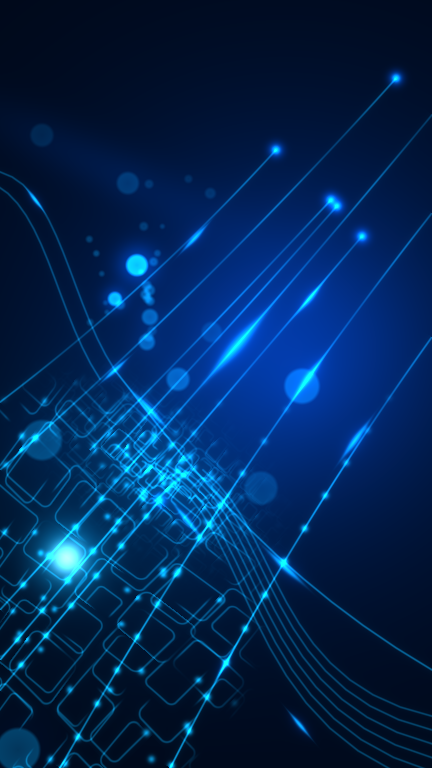
Give the GLSL for this background, as a Shadertoy shader.

```glsl
// Glowing rays and circuit tracks over a deep blue haze with soft bokeh.
// Rays are bowed chords, strands are cubic curves, tracks are hashed cells
// of rounded boxes. The canvas is 100 units wide and 177.8 units high.
const vec2 CANVAS = vec2(100, 177.8), HAZE_AT = vec2(66, 97);
const vec2 LAMP = vec2(15.5, 48.6), HUB = vec2(37, 68);
const vec3 NIGHT = vec3(0, 0.032, 0.095), HAZE = vec3(0, 0.095, 0.26);
const vec3 CORE = vec3(0.01, 0.1, 0.3), TEAL = vec3(0, 0.07, 0.1);
const vec3 CYAN = vec3(0.04, 0.66, 0.88), AZURE = vec3(0, 0.3, 0.85);
const vec3 WHITE = vec3(0.7, 0.92, 0.95);
const float LINE = 0.18;
// Ray ends: upper right xy, lower left zw; BOW is the sideways sag
const vec4 RAYS[9] = vec4[9](
    vec4(63.9, 143.1, 0, 84.7), vec4(91.7, 159.7, 0, 69), vec4(76.6, 131.5, 20.8, 73.6),
    vec4(78, 130.1, 25.5, 72.5), vec4(100, 151.2, 0, 36.6), vec4(83.8, 123.1, 0, 25),
    vec4(100, 128.5, 13.9, 0), vec4(100, 99.8, 39.4, 0), vec4(37, 62, 0, 18));
const float BOW[9] = float[9](2.0, 1.9, 0.3, 0.3, 1.0, 0.0, -2.9, -2.2, 0.0);
// Flares: center, angle in degrees, length
const vec4 FLARES[12] = vec4[12](
    vec4(45.1, 122.7, 47, 5.5), vec4(54.9, 97.9, 49, 13), vec4(71.8, 108.8, 50, 6),
    vec4(71.3, 90.3, 54, 8), vec4(82.2, 75.9, 54, 7), vec4(66, 46.5, -43, 7.5),
    vec4(34.7, 82.9, -47, 7), vec4(8.1, 131.5, -52, 4), vec4(43.3, 57.4, -50, 6),
    vec4(69.4, 10, -50, 5), vec4(26.6, 92.1, 42, 5), vec4(52, 23.8, 58, 5));
// Bokeh: center, radius, brightness
const vec4 DISCS[12] = vec4[12](
    vec4(31.7, 116.4, 2.4, 1), vec4(26.6, 108.6, 1.5, 0.9), vec4(34.7, 104.4, 1.8, 0.4),
    vec4(34, 98.6, 1.8, 0.4), vec4(41.2, 90, 2.6, 0.35), vec4(49, 100.9, 2.3, 0.14),
    vec4(29.6, 135.4, 2.5, 0.2), vec4(9.7, 146.5, 2.6, 0.13), vec4(69.9, 88.4, 4, 0.32),
    vec4(60.4, 64.8, 3.8, 0.18), vec4(9.7, 75.9, 4.6, 0.28), vec4(4.2, 4.2, 5, 0.32));
float pixel;

float hash(vec2 p) { return fract(sin(dot(p, vec2(127.1, 311.7))) * 43758.5); }
mat2 turn(float a) { return mat2(cos(a), -sin(a), sin(a), cos(a)); }
float blob(vec2 p, float r) { return exp(-dot(p, p) / (r * r)); }
float stroke(float d) {
    return 1.0 - smoothstep(0.0, LINE + pixel, abs(d)) + 0.15 * exp(-abs(d) * 1.6);
}
float disc(vec2 p, float r) {
    float d = length(p);
    return (1.0 - smoothstep(r - 0.5, r + 0.5, d)) * (0.75 + 0.25 * d / r);
}
float cubic(vec2 p, vec2 a, vec2 b, vec2 c, vec2 d) {
    float best = 1e3;
    vec2 last = a;
    for (int i = 1; i <= 14; i++) {
        float t = float(i) / 14.0, s = 1.0 - t;
        vec2 next = s*s*s*a + 3.0*s*t*(s*b + t*c) + t*t*t*d, e = next - last;
        best = min(best, length(p - last - e * clamp(dot(p - last, e) / dot(e, e), 0.0, 1.0)));
        last = next;
    }
    return best;
}
// Broken rounded outlines (x) and their glowing nodes (y)
vec2 tracks(vec2 p, vec2 size, float seed) {
    vec2 q = turn(0.86) * p + 1.5 * sin(p.yx * 0.09 + seed);
    vec2 id = floor(q / size), f = q - (id + 0.5) * size;
    float h = hash(id + seed), k = hash(id + seed + 17.3);
    vec2 box = size * (0.28 + 0.21 * vec2(h, k));
    float r = 0.35 * min(box.x, box.y);
    vec2 e = abs(f) - box + r;
    float d = length(max(e, 0.0)) + min(max(e.x, e.y), 0.0) - r;
    float gap = smoothstep(-0.5, 0.1, sin(atan(f.y, f.x) + h * 6.28) + k - 0.3);
    vec2 node = f - vec2((h - 0.5) * box.x, box.y * sign(k - 0.5));
    return vec2(stroke(d) * gap, blob(node, 0.75) * step(0.35, h));
}

void mainImage(out vec4 fragColor, in vec2 fragCoord) {
    vec2 p = fragCoord / iResolution.xy * CANVAS;
    pixel = CANVAS.x / iResolution.x;
    // Haze, lower teal tint and diagonal beam
    vec3 col = NIGHT + HAZE * blob(p - HAZE_AT, 58.0) + CORE * blob(p - HAZE_AT, 29.0);
    col += TEAL * blob(p - vec2(25, 60), 32.0);
    col += HAZE * 0.35 * blob(turn(-0.44) * (p - vec2(22, 140)) * vec2(0.2, 1), 6.0);
    // Circuit tracks, finer around the hub
    float board = 1.0 - smoothstep(0.85, 1.1, length((p - vec2(16, 39)) / vec2(43, 49)));
    float hub = blob(turn(-0.6) * (p - HUB) * vec2(0.55, 1), 9.0);
    vec2 wide = tracks(p, vec2(17, 11), 3.0) + tracks(p + 5.0, vec2(12, 15), 8.0);
    vec2 fine = tracks(p, vec2(7, 4), 5.0) + tracks(p + 2.0, vec2(5, 6), 2.0);
    col += CYAN * (board * dot(wide, vec2(0.32, 0.8)) + hub * (dot(fine, vec2(0.45, 1)) + 0.14));
    // Long strands, then a bundle sweeping to the lower right
    vec2 knot = vec2(26.6, 92.1), o = vec2(3.5, 2);
    float strand = stroke(cubic(p, vec2(0, 138), vec2(14, 134), vec2(16, 108), knot));
    strand += stroke(cubic(p + o, vec2(0, 138), vec2(14, 134), vec2(16, 108), knot));
    strand += 1.5 * stroke(cubic(p, knot, vec2(39.4, 76), vec2(60, 46), vec2(100, 22.7)));
    for (float k = 0.0; k < 1.1; k += 0.2)
        strand += stroke(cubic(p, vec2(33.0 + 14.0 * k, 71.0 - 2.0 * k), vec2(60.0 + 5.0 * k, 60.0 - 5.0 * k),
            vec2(53.0 + 10.0 * k, 10.0 + 10.0 * k), vec2(100, 16.0 * k - 4.0)));
    col += CYAN * 0.3 * strand;
    // Rays with end lights, and beads in the lower part
    float low = 1.0 - smoothstep(50.0, 95.0, p.y);
    for (int i = 0; i < 9; i++) {
        vec2 a = RAYS[i].xy, e = RAYS[i].zw - a, dir = normalize(e);
        float s = dot(p - a, dir), t = s / length(e), n = float(i);
        float d = dot(p - a, vec2(-dir.y, dir.x)) - BOW[i] * 4.0 * t * (1.0 - t);
        float bead = (fract(s / 9.0 + n * 0.37) - 0.5) * 9.0;
        float ray = stroke(d) * (0.32 + 0.3 * low + 0.1 * sin(s * 0.17 + n));
        col += CYAN * step(0.0, t) * step(t, 1.0) * (ray + low * blob(vec2(bead, d), 0.8));
        if (a.x < 99.0) col += CYAN * blob(p - a, 0.8) + AZURE * 0.7 * blob(p - a, 1.7);
    }
    // Tapered flares and bokeh discs
    for (int i = 0; i < 12; i++) {
        vec4 f = FLARES[i], b = DISCS[i];
        vec2 q = turn(radians(f.z)) * (p - f.xy) / f.w;
        float taper = exp(-2.5 * q.x * q.x);
        col += taper * (CYAN * 0.85 * blob(q.yy, 0.042 + 0.085 * taper) + AZURE * 0.45 * exp(-abs(q.y) / 0.16));
        col += CYAN * b.w * disc(p - b.xy, b.z) + AZURE * 0.5 * b.w * b.w * blob(p - b.xy, b.z * 1.8);
    }
    // Scattered sparks
    for (float k = 0.0; k < 22.0; k++) {
        float h = hash(vec2(k, 4));
        vec2 at = vec2(29, 113) + (vec2(hash(vec2(k, 1)), hash(vec2(k, 2))) - 0.5) * mix(14.0, 58.0, h * h);
        col += CYAN * (0.4 - 0.25 * h) * disc(p - at, 0.3 + 0.9 * hash(vec2(k, 3)));
    }
    // White lamp
    col += WHITE * blob(p - LAMP, 3.2) + CYAN * 0.6 * blob(p - LAMP, 7.5);
    fragColor = vec4(clamp(col, 0.0, 1.0), 1.0);
}
```
